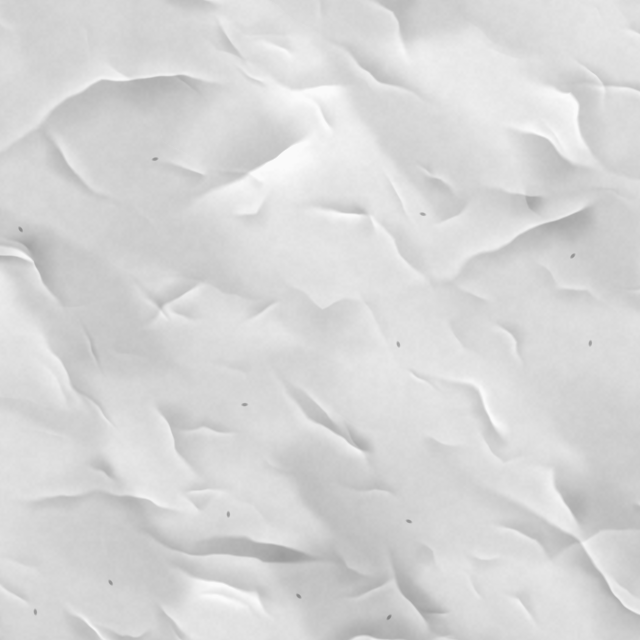
A WebGL 1 fragment shader for this texture:

```glsl
precision highp float;
// Crumpled white paper: soft facets, slanted creases, fine grain and a few specks.

uniform vec2 u_resolution;

const float PAPER_TONE = 0.842;
const float SLANT = -0.56;          // main crease direction, radians
const float SLANT_SPREAD = 1.1;
const float FACET_CONTRAST = 0.115;
const float CLOUD_CONTRAST = 0.09;
const float FOLD_DARK = 0.135;
const float FOLD_LIGHT = 0.085;
const float RIM_LIGHT = 0.055;
const float GRAIN = 0.016;
const float SPECK_DARK = 0.24;
const vec3 TINT = vec3(1.0);

float hash(vec2 p) {
  vec3 q = fract(vec3(p.xyx) * 0.1031);
  q += dot(q, q.yzx + 33.33);
  return fract((q.x + q.y) * q.z);
}

vec2 hash2(vec2 p) {
  return vec2(hash(p + 17.3), hash(p + 61.7));
}

float noise(vec2 p) {
  vec2 i = floor(p), f = fract(p);
  f = f * f * (3.0 - 2.0 * f);
  return mix(mix(hash(i), hash(i + vec2(1, 0)), f.x),
             mix(hash(i + vec2(0, 1)), hash(i + vec2(1, 1)), f.x), f.y);
}

float fbm(vec2 p) {
  float sum = 0.0, amp = 0.5;
  for (int i = 0; i < 4; i++) {
    sum += amp * noise(p);
    p = p * 2.03 + 11.7;
    amp *= 0.5;
  }
  return sum / 0.9375;
}

// Coordinates along and across a direction.
vec2 turn(vec2 p, float angle) {
  float c = cos(angle), s = sin(angle);
  return vec2(c * p.x + s * p.y, c * p.y - s * p.x);
}

// Softly joined tilted planes, each with its own tone.
float facets(vec2 p) {
  vec2 cell = floor(p);
  float sum = 0.0, total = 0.0;
  for (int y = -1; y <= 1; y++) {
    for (int x = -1; x <= 1; x++) {
      vec2 id = cell + vec2(x, y);
      vec2 d = p - id - hash2(id);
      float weight = exp(-13.0 * dot(d, d)) + 1e-7;
      float tilt = dot(d, hash2(id + 7.0) - 0.5);
      sum += weight * (hash(id + 3.0) - 0.5 + 0.9 * tilt);
      total += weight;
    }
  }
  return sum / total;
}

// One crease: shadow fading off one side, light off the other; sizes in cells.
float crease(vec2 d, vec2 id, float soft) {
  vec2 shape = hash2(id + 5.0), extent = hash2(id + 29.0);
  float angle = SLANT + (shape.x - 0.5) * SLANT_SPREAD;
  angle += 1.1 * step(0.86, hash(id + 83.0));
  vec2 q = turn(d, angle);
  q.y += (shape.y - 0.5) * 0.7 * abs(q.x - 0.3 * (extent.x - 0.5));
  q.y *= hash(id + 41.0) < 0.35 ? -1.0 : 1.0;

  float t = q.x / mix(0.4, 0.85, extent.x);
  float peak = mix(-0.5, 0.8, extent.y);
  float taper = smoothstep(-1.0, peak, t) * (1.0 - smoothstep(peak, 1.0, t));
  float width = mix(0.12, 0.42, hash(id + 53.0)) * (0.25 + 0.75 * taper);
  float edge = soft * mix(3.5, 1.0, taper);

  float shadow = 1.0 - smoothstep(0.0, width, q.y);
  float light = 1.0 - smoothstep(0.0, width * 0.75, -q.y);
  float side = smoothstep(-edge, edge, q.y);
  float rim = exp(-pow(q.y / (edge * 1.6) + 0.8, 2.0)) * shape.y;
  float tone = mix(FOLD_LIGHT * light, -FOLD_DARK * shadow, side);
  return (tone + RIM_LIGHT * rim) * taper;
}

// Creases scattered one per cell, with some cells left flat.
float creases(vec2 p, float count, float seed) {
  vec2 g = p * count, cell = floor(g);
  float sum = 0.0;
  for (int y = -1; y <= 1; y++) {
    for (int x = -1; x <= 1; x++) {
      vec2 id = cell + vec2(x, y);
      vec2 key = id + seed;
      float strength = smoothstep(0.12, 0.9, hash(key + 71.0));
      sum += strength * crease(g - id - hash2(key), key, 0.0024 * count);
    }
  }
  return sum;
}

// Rare small dark flecks of fibre.
float specks(vec2 p) {
  vec2 g = p * 7.0, id = floor(g);
  vec2 d = (fract(g) - 0.2 - 0.6 * hash2(id + 90.0)) / 7.0;
  d = turn(d, 6.28 * hash(id + 95.0)) * vec2(0.55, 1.0);
  float present = step(0.76, hash(id + 99.0));
  return present * (1.0 - smoothstep(0.001, 0.0038, length(d)));
}

void main() {
  vec2 uv = gl_FragCoord.xy / min(u_resolution.x, u_resolution.y);

  // Warp the sheet so that creases wander.
  vec2 warp = vec2(fbm(uv * 7.0 + 3.0), fbm(uv * 7.0 + 43.0)) - 0.5;
  vec2 p = uv + 0.065 * warp;
  vec2 slanted = turn(p, SLANT);

  float tone = PAPER_TONE + 0.03 * (uv.y - 0.5);
  tone += FACET_CONTRAST * facets(slanted * vec2(4.0, 7.5) + 20.0);
  tone += CLOUD_CONTRAST * (fbm(slanted * vec2(3.0, 6.0) + 9.0) - 0.5);
  tone += creases(p, 3.2, 13.0) + 0.9 * creases(p, 5.5, 131.0);
  tone += 0.55 * creases(p, 10.0, 257.0);

  // Paper surface.
  tone += GRAIN * (noise(uv * 230.0) + noise(uv * 75.0) - 1.0);
  tone -= SPECK_DARK * specks(uv);

  gl_FragColor = vec4(TINT * clamp(tone, 0.5, 0.98), 1.0);
}
```
